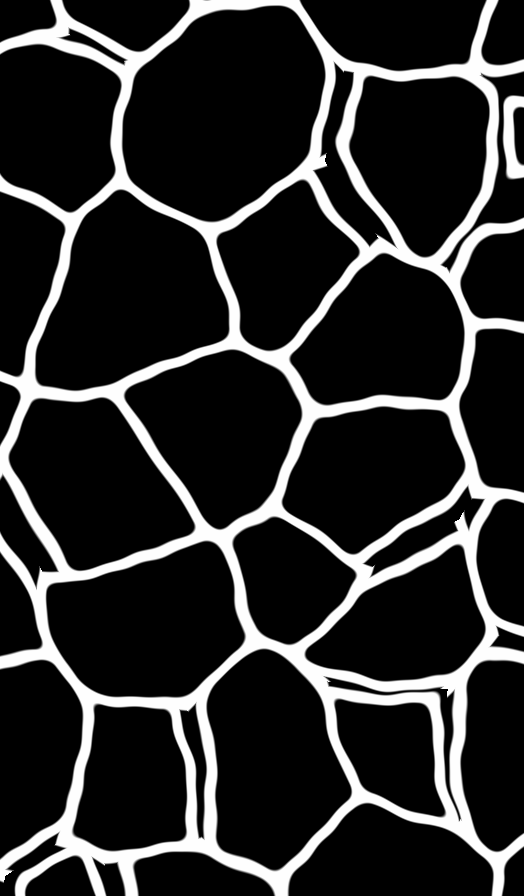
Reproduce this pattern procedurally as a WebGL 1 fragment shader.

```glsl
precision highp float;
// Foam-like network of white hand-drawn cell walls on black, with some doubled walls.
uniform vec2 u_resolution;

const float CELL_SIZE = 0.31;      // lengths are fractions of the canvas width
const float JITTER = 0.8;
const float WALL_HALF = 0.0105;
const float CORNER_ROUND = 0.02;
const float DOUBLE_SHARE = 0.2;
const vec3 VOID_COLOR = vec3(0.0);
const vec3 WALL_COLOR = vec3(0.995);

float hash(vec2 p, float seed) {
  return fract(sin(dot(p, vec2(127.1, 311.7)) + seed * 74.7) * 43758.5);
}

float smoothMin(float a, float b, float k) {
  float h = max(k - abs(a - b), 0.0) / k;
  return min(a, b) - 0.25 * k * h * h;
}

// Layered sines that make straight walls waver like pen strokes.
vec2 wobble(vec2 p) {
  vec2 q = p.yx;
  return 0.013 * sin(q * 13.0 + p * 5.0 + vec2(0.4, 2.1))
       + 0.0035 * sin(q * 37.0 - p * 17.0 + vec2(1.7, 0.3))
       + 0.0012 * sin(q * 83.0 + p * 41.0);
}

// Site position in xy, power-diagram weight in z.
vec3 cellSite(vec2 cell) {
  vec2 offset = vec2(hash(cell, 1.0), hash(cell, 2.0)) - 0.5;
  float weight = 0.2 * hash(cell, 3.0) * CELL_SIZE * CELL_SIZE;
  return vec3((cell + 0.5 + JITTER * offset) * CELL_SIZE, weight);
}

float power(vec2 p, vec3 site) {
  vec2 d = p - site.xy;
  return dot(d, d) - site.z;
}

vec2 nearestCell(vec2 p) {
  vec2 base = floor(p / CELL_SIZE);
  vec2 nearest = base;
  float best = 1e3;
  for (int j = -2; j <= 2; j++) {
    for (int i = -2; i <= 2; i++) {
      vec2 cell = base + vec2(float(i), float(j));
      float d = power(p, cellSite(cell));
      if (d < best) { best = d; nearest = cell; }
    }
  }
  return nearest;
}

// Half the gap between doubled walls; zero for a single wall.
float gapHalf(vec2 p, vec2 pairKey) {
  float pick = hash(pairKey, 4.0);
  float size = mix(0.02, 0.036, hash(pairKey, 5.0));
  float taper = 1.0 + 0.4 * sin(dot(p, vec2(9.0, 7.0)) + 40.0 * pick);
  return pick < DOUBLE_SHARE ? size * taper : 0.0;
}

// Distance to the centre line of the closest wall.
float wallDistance(vec2 p) {
  vec2 home = nearestCell(p);
  vec3 homeSite = cellSite(home);
  float homePower = power(p, homeSite);
  float shell = 1.0;
  float single = 1.0;
  for (int j = -2; j <= 2; j++) {
    for (int i = -2; i <= 2; i++) {
      if (i == 0 && j == 0) continue;
      vec2 cell = home + vec2(float(i), float(j));
      vec3 site = cellSite(cell);
      float edge = 0.5 * (power(p, site) - homePower) / length(site.xy - homeSite.xy);
      float gap = gapHalf(p, home + cell);
      shell = smoothMin(shell, edge - gap, CORNER_ROUND);
      if (gap == 0.0) single = smoothMin(single, edge, CORNER_ROUND);
    }
  }
  return min(abs(shell), single);
}

void main() {
  vec2 p = gl_FragCoord.xy / u_resolution.x;
  float d = wallDistance(p + wobble(p) + vec2(3.7, 5.2)) - WALL_HALF;
  float soft = max(0.0024, 0.7 / u_resolution.x);
  float wall = 1.0 - smoothstep(-soft, soft, d);
  gl_FragColor = vec4(mix(VOID_COLOR, WALL_COLOR, wall), 1.0);
}
```
